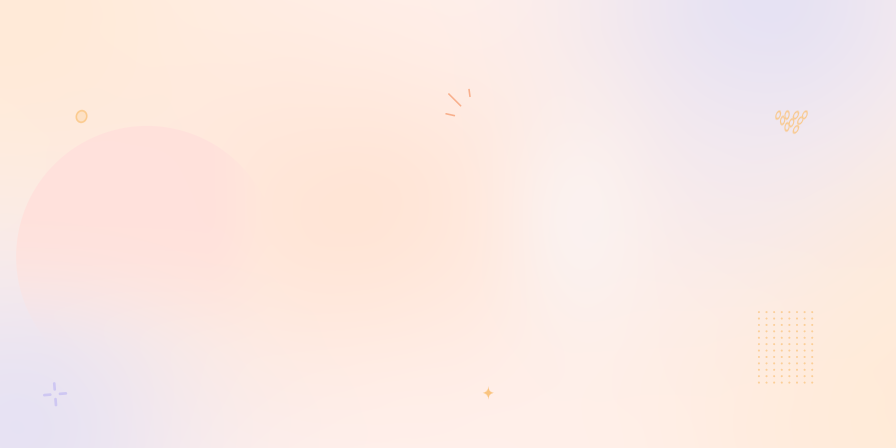
This background is drawn by a Shadertoy shader. Its source:

```glsl
const vec3 BASE = vec3(1.0, 0.942, 0.927);
const vec3 CREAM = vec3(1.0, 0.918, 0.845);
const vec3 PEACH = vec3(1.0, 0.895, 0.835);
const vec3 PEARL = vec3(0.982, 0.952, 0.945);
const vec3 LAVENDER = vec3(0.902, 0.886, 0.953);
const vec3 BLUSH = vec3(1.0, 0.880, 0.860);
const vec3 CORAL = vec3(0.97, 0.66, 0.51);
const vec3 AMBER = vec3(0.98, 0.77, 0.50);
const vec3 VIOLET = vec3(0.79, 0.76, 0.95);

const vec2 DISC_CENTER = vec2(0.328, 0.427);
const float DISC_RADIUS = 0.292;
const vec2 GRID_CORNER = vec2(1.694, 0.146);
const vec2 GRID_STEP = vec2(0.0170, 0.0143);
const vec2 GRID_LAST = vec2(7.0, 11.0);
const float DOT_RADIUS = 0.0022;
const vec2 SEED_START = vec2(1.737, 0.743);
const vec2 SEED_STEP = vec2(0.0198, 0.0145);
const vec2 RING_CENTER = vec2(0.182, 0.740);
const vec2 STAR_CENTER = vec2(1.090, 0.123);
const vec2 BURST_CENTER = vec2(0.123, 0.120);
const float MOTTLE = 0.0022;

float glow(vec2 p, vec2 center, vec2 spread) {
    vec2 d = (p - center) / spread;
    return exp(-dot(d, d));
}

float segment(vec2 p, vec2 a, vec2 b) {
    vec2 ab = b - a;
    float t = clamp(dot(p - a, ab) / dot(ab, ab), 0.0, 1.0);
    return length(p - a - ab * t);
}

// Coverage of a signed distance, softened over one pixel
float cover(float d) {
    return clamp(0.5 - d * iResolution.y, 0.0, 1.0);
}

vec2 rotate(vec2 p, float angle) {
    float c = cos(angle), s = sin(angle);
    return vec2(c * p.x + s * p.y, c * p.y - s * p.x);
}

float ovalRing(vec2 p, vec2 radii, float halfWidth) {
    float d = (length(p / radii) - 1.0) * min(radii.x, radii.y);
    return abs(d) - halfWidth;
}

float mottling(vec2 p) {
    float sum = 0.0, amp = 0.5;
    for (int i = 0; i < 4; i++) {
        sum += amp * sin(p.x * 7.0 + 1.7 * sin(p.y * 5.0)) * sin(p.y * 6.0 + sin(p.x * 4.0));
        p = rotate(p, 0.7) * 1.8 + 0.4;
        amp *= 0.5;
    }
    return sum;
}

vec3 wash(vec2 p) {
    vec3 col = BASE;
    col = mix(col, CREAM, glow(p, vec2(0.0, 0.95), vec2(0.62, 0.50)));
    col = mix(col, CREAM, glow(p, vec2(2.05, 0.08), vec2(0.55, 0.46)));
    col = mix(col, CREAM, 0.6 * glow(p, vec2(2.05, 0.45), vec2(0.28, 0.25)));
    col = mix(col, LAVENDER, glow(p, vec2(1.71, 1.0), vec2(0.40, 0.36)));
    col = mix(col, LAVENDER, 0.25 * glow(p, vec2(1.60, 0.62), vec2(0.32, 0.30)));
    col = mix(col, LAVENDER, glow(p, vec2(0.05, 0.06), vec2(0.40, 0.36)));
    col = mix(col, PEACH, 0.95 * glow(p, vec2(0.78, 0.53), vec2(0.46, 0.36)));
    col = mix(col, PEARL, 0.85 * glow(p, vec2(1.30, 0.50), vec2(0.15, 0.25)));
    return col + MOTTLE * mottling(p);
}

void mainImage(out vec4 fragColor, in vec2 fragCoord) {
    vec2 p = fragCoord / iResolution.y;
    p.x += 1.0 - 0.5 * iResolution.x / iResolution.y;
    vec3 col = wash(p);

    // Blush disc dissolving downward and to the right
    float fade = smoothstep(0.20, 0.52, p.y) * (1.0 - smoothstep(0.46, 0.62, p.x));
    col = mix(col, BLUSH, 0.9 * fade * cover(length(p - DISC_CENTER) - DISC_RADIUS));

    // Dot grid
    vec2 cell = clamp(round((p - GRID_CORNER) / GRID_STEP), vec2(0.0), GRID_LAST);
    float dots = cover(length(p - GRID_CORNER - cell * GRID_STEP) - DOT_RADIUS);
    col = mix(col, AMBER, 0.75 * dots);

    // Seeds in a tapering triangle
    float seeds = 0.0;
    for (int row = 0; row < 3; row++) {
        for (int i = 0; i < 4 - row; i++) {
            float r = float(row), k = float(i);
            vec2 at = SEED_START + vec2(k + 0.5 * r, -r) * SEED_STEP;
            at.y += 0.003 * sin(k * 3.1 + r);
            vec2 q = rotate(p - at, -0.35 + 0.2 * sin(k * 2.0 + r));
            seeds = max(seeds, cover(ovalRing(q, vec2(0.0045, 0.0085), 0.0012)));
        }
    }
    col = mix(col, AMBER, 0.85 * seeds);

    // Hand-drawn ring
    vec2 q = rotate(p - RING_CENTER, -0.3);
    col = mix(col, AMBER, 0.25 * cover(length(q) - 0.012));
    col = mix(col, AMBER, 0.8 * cover(ovalRing(q, vec2(0.0115, 0.0130), 0.0018)));

    // Coral strokes
    float strokes = segment(p, vec2(1.002, 0.790), vec2(1.028, 0.764));
    strokes = min(strokes, segment(p, vec2(1.047, 0.800), vec2(1.049, 0.785)));
    strokes = min(strokes, segment(p, vec2(0.996, 0.746), vec2(1.014, 0.742)));
    col = mix(col, CORAL, 0.9 * cover(strokes - 0.0018));

    // Four-armed burst, folded into one arm
    vec2 b = abs(rotate(p - BURST_CENTER, 0.08));
    b = vec2(max(b.x, b.y), min(b.x, b.y));
    col = mix(col, VIOLET, 0.85 * cover(segment(b, vec2(0.011, 0.0), vec2(0.024, 0.0)) - 0.0030));

    // Four-pointed star
    vec2 s = abs(p - STAR_CENTER) / 0.016;
    float star = (sqrt(s.x) + sqrt(s.y) - 1.0) * 0.008;
    col = mix(col, AMBER, cover(max(star, (max(s.x, s.y) - 1.0) * 0.016)));

    fragColor = vec4(col, 1.0);
}
```
